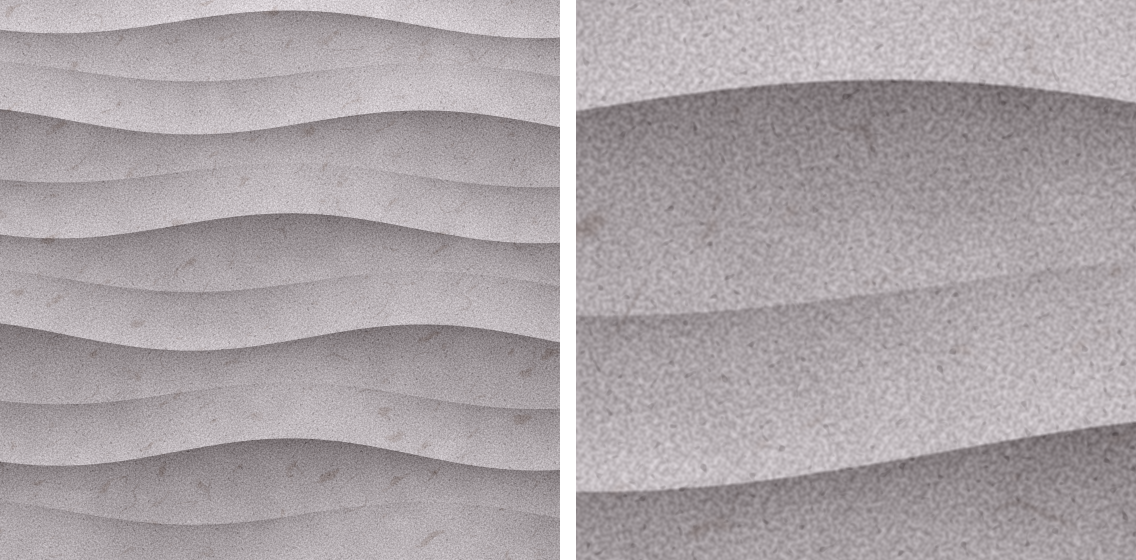
Left: the whole. Right: its middle third, enlarged.
Write a three.js fragment shader that draws this texture.

```glsl
varying vec2 vUv;

vec2 gradientAt(vec2 cell) {
  vec3 q = fract(cell.xyx * vec3(0.1031, 0.1030, 0.0973));
  q += dot(q, q.yzx + 33.33);
  float angle = 6.2832 * fract((q.x + q.y) * q.z);
  return vec2(cos(angle), sin(angle));
}

// Gradient noise, roughly -0.7 to 0.7
float noise(vec2 p) {
  vec2 cell = floor(p);
  vec2 f = p - cell;
  vec2 w = f * f * f * (f * (f * 6.0 - 15.0) + 10.0);
  float a = dot(gradientAt(cell), f);
  float b = dot(gradientAt(cell + vec2(1.0, 0.0)), f - vec2(1.0, 0.0));
  float c = dot(gradientAt(cell + vec2(0.0, 1.0)), f - vec2(0.0, 1.0));
  float d = dot(gradientAt(cell + vec2(1.0, 1.0)), f - vec2(1.0, 1.0));
  return mix(mix(a, b, w.x), mix(c, d, w.x), w.y);
}

vec2 rotate(vec2 p, float angle) {
  float c = cos(angle), s = sin(angle);
  return vec2(c * p.x - s * p.y, s * p.x + c * p.y);
}

// Even edges are deep steps, odd ones shallow
float isDeep(float i) {
  return 1.0 - mod(i, 2.0);
}

// 1 on a crest, -1 in a trough; crests shift sideways every two edges
float crest(float i, float x) {
  float shifted = step(0.5, mod(i, 4.0)) * step(mod(i, 4.0), 2.5);
  return cos(6.2832 * (x - mix(0.525, 0.763, shifted)) / 0.855);
}

// Depth of an edge below the top, with spacing that widens downward
float edgeDepth(float i, float x) {
  float middle = 0.041 + 0.0861 * i + 0.00124 * i * i;
  float amplitude = mix(0.018, 0.0225, isDeep(i)) + 0.0005 * i;
  return middle + 0.01 * (x - 0.5) - amplitude * crest(i, x);
}

// Each band brightens from the shadow of its upper edge to its lower lip
float reliefTone(float x, float depth) {
  float tone = 0.8;
  for (int n = -1; n < 10; n++) {
    float i = float(n);
    float top = edgeDepth(i, x);
    float bottom = edgeDepth(i + 1.0, x);
    float t = clamp((depth - top) / (bottom - top), 0.0, 1.0);
    float deep = isDeep(i);
    float peak = 0.5 + 0.5 * crest(i, x);
    float shadow = mix(mix(0.28, 0.64, peak), mix(0.14, -0.04, peak), deep);
    float lip = mix(0.93, 0.74, deep);
    float band = mix(shadow, lip, pow(t, 0.6));
    tone = mix(tone, band, smoothstep(-0.0012, 0.0012, depth - top));
  }
  return tone;
}

void main() {
  float depth = 1.0 - vUv.y;
  float tone = reliefTone(vUv.x, depth);

  // Broad light from above, darker toward the corners
  tone += 0.3 * exp(-3.5 * depth) - 0.07;
  tone -= 0.12 * smoothstep(0.4, 0.75, length(vUv - 0.5));

  // Mottling and fine sandy grain
  tone += 0.08 * noise(vUv * 7.0 + 3.7) + 0.09 * noise(vUv * 24.0 + 11.3);
  vec2 grainPoint = rotate(vUv, 0.6);
  float grain = 0.7 * noise(grainPoint * 233.0) + noise(grainPoint * 371.0 + 17.0);
  tone += 0.36 * grain;

  // Small dark pits
  float pits = smoothstep(0.33, 0.55, noise(rotate(vUv, 1.1) * 171.0 + 41.0));
  tone -= 0.3 * pits;

  // Slanted fossil flecks, pale patches and broken hairlines
  vec2 warped = vUv + 0.012 * vec2(noise(vUv * 31.0), noise(vUv * 31.0 + 57.0));
  vec2 slanted = rotate(warped, -0.55);
  float ragged = 0.15 * noise(vUv * 110.0 + 5.0);
  float flecks = smoothstep(0.36, 0.56, noise(slanted * vec2(20.0, 42.0) + 9.0) + ragged);
  float patches = smoothstep(0.36, 0.5, noise(warped * vec2(17.0, 22.0) + 73.0) + ragged);
  float hairline = 1.0 - smoothstep(0.0, 0.05, abs(noise(slanted * vec2(13.0, 24.0) + 29.0)));
  hairline *= smoothstep(0.2, 0.4, noise(vUv * 15.0 + 87.0));
  tone += 0.06 * patches - 0.22 * flecks - 0.18 * hairline;

  vec3 shadowStone = vec3(0.47, 0.44, 0.45);
  vec3 lightStone = vec3(0.80, 0.775, 0.79);
  vec3 color = mix(shadowStone, lightStone, tone);
  color += vec3(0.012, 0.0, -0.012) * (flecks + 0.5 * hairline);
  gl_FragColor = vec4(color, 1.0);
}
```
